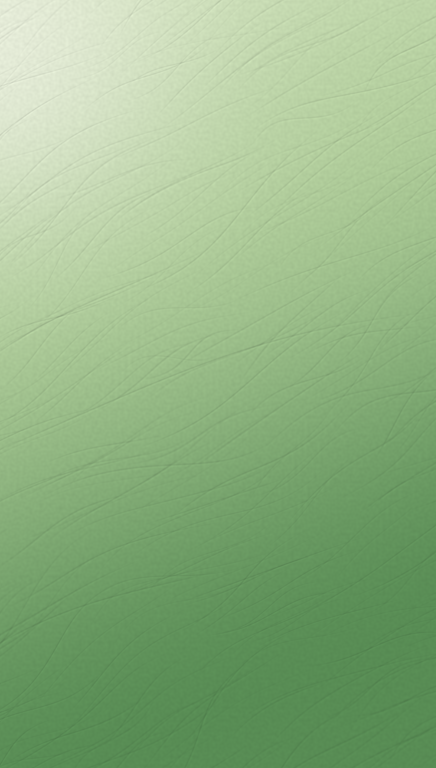
Give the GLSL for this background, as a Shadertoy shader.

```glsl
// A soft green wall lit from the upper left, engraved with fine flowing strands.
// A slanted colour ramp and a corner glow give the light; tapered curves in
// tilted, jittered cells give the strands; gradient noise gives the paper grain.

float hash(vec2 p) {
    return fract(sin(dot(p, vec2(127.1, 311.7))) * 43758.5);
}

float gradientDot(vec2 cell, vec2 offset) {
    float angle = 6.2832 * hash(cell);
    return dot(vec2(cos(angle), sin(angle)), offset);
}

float gradientNoise(vec2 p) {
    vec2 i = floor(p), f = fract(p);
    vec2 u = f * f * f * (f * (f * 6.0 - 15.0) + 10.0);
    vec2 e = vec2(1, 0);
    return mix(mix(gradientDot(i, f), gradientDot(i + e, f - e), u.x),
               mix(gradientDot(i + e.yx, f - e.yx), gradientDot(i + 1.0, f - 1.0), u.x), u.y);
}

// Relief of one tapered curve from a to b: a dark groove with a lit lower lip
float strand(vec2 p, vec2 a, vec2 b, float arch, float sway) {
    vec2 dir = normalize(b - a);
    float s = clamp(dot(p - a, dir) / length(b - a), 0.0, 1.0);
    float curve = arch * sin(3.1416 * s) + sway * sin(6.2832 * s);
    float dist = dot(p - a, vec2(-dir.y, dir.x)) - curve;
    float width = max(0.0011, 0.6 / iResolution.y);
    float groove = dist / width;
    float lip = groove + 1.8;
    float taper = smoothstep(0.0, 0.3, s) * smoothstep(1.0, 0.6, s);
    return taper * (0.45 * exp(-lip * lip) - exp(-groove * groove));
}

// One tilted layer of strands scattered over long, thin cells
float strandLayer(vec2 p, float layer) {
    float tilt = mix(0.36, 0.80, hash(vec2(layer, 3.0)));
    vec2 q = mat2(cos(tilt), -sin(tilt), sin(tilt), cos(tilt)) * p;
    q += layer * vec2(0.37, 0.23);
    float relief = 0.0;
    for (int j = -1; j <= 1; j++) {
        float lane = floor(q.y / 0.06) + float(j);
        float shift = hash(vec2(lane, layer));
        float cell = floor(q.x / 0.36 + shift);
        vec2 id = vec2(cell + 17.0 * layer, lane);
        vec2 a = vec2((cell - shift) * 0.36, (lane + hash(id)) * 0.06);
        vec2 b = vec2(a.x + mix(0.16, 0.36, hash(id + 5.3)),
                      (lane + hash(id + 9.1)) * 0.06);
        float sway = 0.026 * (hash(id + 2.7) - 0.5);
        relief += mix(0.3, 1.0, hash(id + 7.9)) * strand(q, a, b, 0.007, sway);
    }
    return relief;
}

void mainImage(out vec4 fragColor, in vec2 fragCoord) {
    vec2 uv = fragCoord / iResolution.xy;
    vec2 p = fragCoord / iResolution.y;

    // Slanted ramp, pale above and deep green below
    float depth = 1.0 - uv.y + 0.22 * uv.x;
    vec3 color = mix(vec3(0.83, 0.89, 0.75), vec3(0.68, 0.795, 0.595),
                     smoothstep(-0.15, 0.5, depth));
    color = mix(color, vec3(0.345, 0.55, 0.33), smoothstep(0.34, 1.05, depth));

    // Pale glow at the upper left
    vec2 fromGlow = p - vec2(-0.02, 0.94);
    color = mix(color, vec3(0.93, 0.94, 0.89), 0.75 * exp(-16.0 * dot(fromGlow, fromGlow)));

    // Scattered strands, gently bent together
    vec2 bent = p + 0.035 * vec2(gradientNoise(p * 4.0), gradientNoise(p * 4.0 + 31.0));
    float relief = 0.0;
    for (int i = 0; i < 8; i++) relief += 0.75 * strandLayer(bent, float(i));

    // Long leading strands
    float leading = strand(p, vec2(-0.06, 0.50), vec2(0.30, 0.69), 0.012, 0.004);
    leading += strand(p, vec2(0.15, 0.61), vec2(0.44, 0.85), -0.018, -0.012);
    leading += strand(p, vec2(-0.08, 0.38), vec2(0.62, 0.60), 0.036, -0.006);
    leading += strand(p, vec2(0.16, 0.41), vec2(0.48, 0.61), -0.008, -0.010);
    leading += strand(p, vec2(-0.04, 0.14), vec2(0.32, 0.265), 0.018, 0.003);
    relief += 0.8 * leading;

    // Fine paper grain
    float grain = 0.034 * gradientNoise(p * 235.0) + 0.018 * gradientNoise(p * vec2(120, 170));
    color *= 1.0 + 0.08 * relief + grain;
    fragColor = vec4(color, 1.0);
}
```
